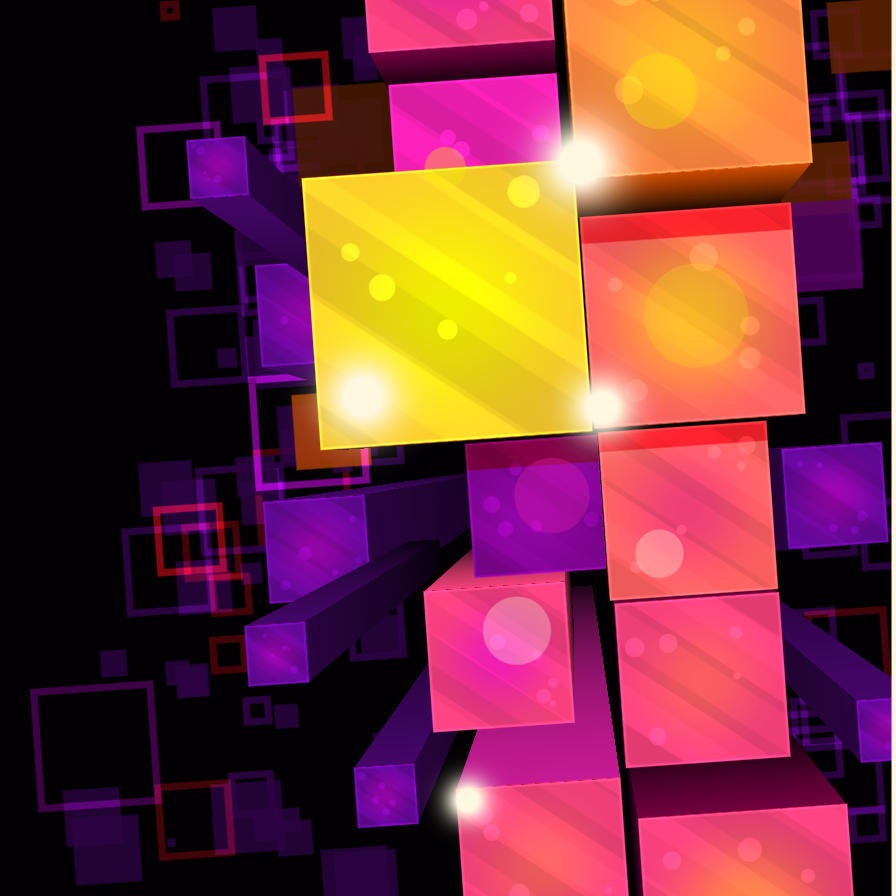
Write a Shadertoy shader that draws this background.

```glsl
const vec2 VANISH = vec2(.64, .49);
const float TILT = .07;
const int SCATTER_COUNT = 110;
const int BOKEH_COUNT = 5;
const float STREAK_GAIN = .09;
const vec3 NIGHT = vec3(.006, 0, .008);
const vec3 VIOLET = vec3(.38, .03, .58);
const vec3 PURPLE = vec3(.58, .02, .66);
const vec3 MAGENTA = vec3(.92, .12, .68);
const vec3 PINK = vec3(.95, .25, .48);
const vec3 CORAL = vec3(1, .38, .38);
const vec3 ORANGE = vec3(1, .52, .26);
const vec3 AMBER = vec3(1, .7, .16);
const vec3 GOLD = vec3(.97, .8, .16);
const vec3 LEMON = vec3(.96, .95, 0);
const vec3 WINE = vec3(.45, 0, .25);
const vec3 RUST = vec3(.5, .18, 0);
const vec3 RED = vec3(.5, .03, .05);
const vec3 CREAM = vec3(1, .97, .88);
const vec3 SHADE = vec3(.96, .35, .45);

vec3 col;
vec2 uv, p;
float pixel;

float hash(float n) {
  n = fract(n * .1031);
  n *= n + 33.33;
  return fract(n * (n + n));
}

float fill(float dist) { return clamp(.5 - dist / pixel, 0., 1.); }

// Tilted frame centred on the vanishing point
vec2 toStage(vec2 v) {
  float c = cos(TILT), s = sin(TILT);
  return mat2(c, -s, s, c) * (v - VANISH);
}

float square(vec2 q, float size) {
  return max(abs(q.x), abs(q.y)) - size;
}

void frame(vec2 center, float size, vec3 tint) {
  float d = square(p - toStage(center), size);
  col += tint * fill(abs(d) - .004);
}

void tile(vec2 center, float size, vec3 tint) {
  col = mix(col, tint, .8 * fill(square(p - toStage(center), size)));
}

// Block swept toward the vanishing point; box holds center, half size, depth
void block(vec4 box, vec3 core, vec3 rim, vec3 side, float shadow) {
  float h = box.z;
  vec2 c = toStage(box.xy), q = p - c;
  vec2 ray = mix(p, vec2(1e-4), lessThan(abs(p), vec2(1e-4)));
  vec2 a = (c - h) / ray, b = (c + h) / ray;
  vec2 enter = min(a, b), leave = max(a, b);
  float near = max(enter.x, enter.y), far = min(leave.x, leave.y);
  float back = 1. / (1. - box.w);
  float fade = clamp((near - 1.) / (back - 1.), 0., 1.);
  float cover = step(1., near) * step(near, back);
  cover *= smoothstep(0., 2. * pixel / max(length(p), .02), far - near);
  float facing = enter.x > enter.y ? .6 : 1.;
  col = mix(col, side * facing * (1. - .85 * fade), cover);

  // Front: radial tint, diagonal streaks, top shadow, small discs
  float d = square(q, h), seed = floor(box.x * 911. + box.y * 577.);
  vec3 face = mix(core, rim, smoothstep(0., 1.1, length(q / h)));
  float diagonal = dot(q, vec2(.6, .8)) / h;
  float streak = smoothstep(-.06, .06, sin(diagonal * 5. + seed));
  streak += .6 * smoothstep(-.1, .1, sin(diagonal * 8.3 - seed));
  face *= 1. + STREAK_GAIN * (streak - .8);
  face *= mix(vec3(1), SHADE, fill(h - shadow - q.y));
  for (int i = 0; i < BOKEH_COUNT; i++) {
    float k = seed + float(i) * 7.;
    vec2 spot = (vec2(hash(k), hash(k + 2.)) - .5) * 1.6 * h;
    float radius = h * mix(.04, .14, hash(k + 4.));
    face += .2 * rim * fill(length(q - spot) - radius);
  }
  face += .35 * rim * (1. - smoothstep(0., .004, -d));
  col = mix(col, face, fill(d));
}

void purpleBlock(float x, float y, float size, float depth) {
  block(vec4(x, y, size, depth), PURPLE, VIOLET, VIOLET * .7, 0.);
}

void disc(float x, float y, float radius, vec3 tint) {
  col = mix(col, tint, .32 * fill(length(uv - vec2(x, y)) - radius));
}

void glow(float x, float y, float radius) {
  vec2 q = (uv - vec2(x, y)) / radius;
  col = mix(col, CREAM, min(1., 1.3 * exp(-2.2 * dot(q, q))));
}

void scatter() {
  for (int i = 0; i < SCATTER_COUNT; i++) {
    float k = float(i) * 11. + 3., y = hash(k + 1.);
    float x = mix(mix(.05, .15, y), .43, sqrt(hash(k)));
    if (i % 4 == 0) x = mix(.89, 1., hash(k));
    float size = mix(.005, .05, hash(k + 2.));
    vec3 tint = hash(k + 3.) < .16 ? RED : VIOLET * .8;
    if (i % 2 == 0) frame(vec2(x, y), size, tint * .5);
    else tile(vec2(x, y), size * .8, VIOLET * .45);
  }
}

void mainImage(out vec4 fragColor, in vec2 fragCoord) {
  uv = fragCoord / iResolution.xy;
  p = toStage(uv);
  pixel = 1.5 / iResolution.y;
  col = NIGHT;

  // Flat squares and outlines on both flanks
  scatter();
  tile(vec2(.385, .85), .055, RUST * .6);
  tile(vec2(.37, .52), .042, RUST * 1.4);
  tile(vec2(.965, .96), .04, RUST * .8);
  tile(vec2(.91, .8), .04, RUST * .8);
  tile(vec2(.91, .725), .05, PURPLE * .6);
  frame(vec2(.202, .815), .043, PURPLE * .6);
  frame(vec2(.107, .167), .065, PURPLE * .4);
  frame(vec2(.345, .52), .06, PURPLE * .8);
  frame(vec2(.212, .398), .035, RED);
  frame(vec2(.33, .902), .035, RED);

  // Purple blocks at the rear
  purpleBlock(.345, .651, .057, .3);
  purpleBlock(.243, .813, .033, .45);
  purpleBlock(.354, .387, .057, .65);
  purpleBlock(.309, .27, .034, .5);
  purpleBlock(.431, .112, .034, .5);
  purpleBlock(.993, .186, .035, .6);
  purpleBlock(.932, .447, .056, .3);

  // Left stack
  block(vec4(.508, 1.052, .104, .09), MAGENTA, PINK, WINE, 0.);
  block(vec4(.534, .818, .094, .1), MAGENTA, MAGENTA, WINE, 0.);
  block(vec4(.607, .034, .092, .6), CORAL, PINK, MAGENTA * .85, 0.);
  block(vec4(.557, .267, .079, .35), MAGENTA, PINK, PINK, 0.);
  block(vec4(.599, .435, .075, .2), PURPLE, PURPLE * .85, VIOLET, .03);

  // Right stack and the large yellow block
  block(vec4(.837, -.022, .117, .2), ORANGE, PINK, WINE, 0.);
  block(vec4(.784, .241, .092, .05), CORAL, PINK, WINE, 0.);
  block(vec4(.768, .43, .094, .05), PINK, CORAL, WINE, .022);
  block(vec4(.766, .941, .132, .14), AMBER, ORANGE, RUST * 1.6, 0.);
  block(vec4(.773, .648, .118, .05), AMBER, CORAL, RUST, .03);
  block(vec4(.499, .66, .152, .06), LEMON, GOLD, RUST, 0.);

  // Large translucent discs
  disc(.736, .898, .042, LEMON);
  disc(.777, .648, .058, GOLD);
  disc(.497, .813, .023, LEMON);
  disc(.736, .382, .027, CREAM);
  disc(.577, .296, .038, CREAM);
  disc(.616, .447, .042, MAGENTA);

  // White flares at the joints
  glow(.647, .818, .065);
  glow(.405, .557, .06);
  glow(.672, .545, .05);
  glow(.522, .107, .035);

  // Pale right border
  col = mix(col, CREAM, fill(.995 - uv.x));
  fragColor = vec4(clamp(col, 0., 1.), 1);
}
```
